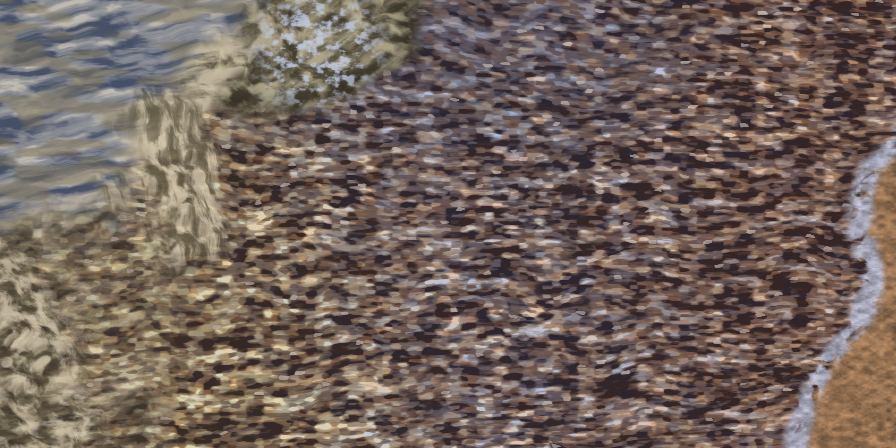
A Shadertoy shader for this texture:

```glsl
// Draws a clear wavelet washing over a pebble beach, with a foam line and wet sand.

const vec3 DARK_STONE  = vec3(0.20, 0.15, 0.16);
const vec3 BROWN_STONE = vec3(0.43, 0.345, 0.315);
const vec3 TAN_STONE   = vec3(0.61, 0.53, 0.47);
const vec3 PALE_STONE  = vec3(0.83, 0.78, 0.74);
const vec3 VIOLET_TINT = vec3(0.84, 0.97, 1.22);
const vec3 OLIVE_TINT  = vec3(1.06, 1.08, 0.92);
const vec3 RUST_TINT   = vec3(1.10, 0.95, 0.82);
const vec3 DEEP_WATER  = vec3(0.27, 0.31, 0.40);
const vec3 SKY_WATER   = vec3(0.53, 0.54, 0.57);
const vec3 OLIVE_WATER = vec3(0.48, 0.44, 0.34);
const vec3 CREAM       = vec3(0.82, 0.77, 0.67);
const vec3 GLINT       = vec3(0.76, 0.80, 0.90);
const vec3 SAND        = vec3(0.58, 0.44, 0.32);
const vec3 SHORE_FOAM  = vec3(0.65, 0.65, 0.72);
const vec2 PEBBLE_FREQ = vec2(31.0, 62.0);
const float PEBBLE_SHARPNESS = 9.0;
const float SHORE_WIDTH = 0.032;

float hash(vec2 p) {
    return fract(sin(dot(p, vec2(127.1, 311.7))) * 43758.5453);
}

float noise(vec2 p) {
    vec2 i = floor(p), f = fract(p);
    f = f * f * (3.0 - 2.0 * f);
    return mix(mix(hash(i), hash(i + vec2(1, 0)), f.x),
               mix(hash(i + vec2(0, 1)), hash(i + vec2(1, 1)), f.x), f.y);
}

float fbm(vec2 p) {
    float sum = 0.0, amp = 0.53;
    for (int i = 0; i < 4; i++) {
        sum += amp * noise(p);
        p = p * 2.03 + vec2(7.3, 3.1);
        amp *= 0.5;
    }
    return sum;
}

float segmentDistance(vec2 p, vec2 a, vec2 b) {
    vec2 ab = b - a;
    return length(p - a - ab * clamp(dot(p - a, ab) / dot(ab, ab), 0.0, 1.0));
}

// Soft cells: x is brightness, y is hue, z picks rare bright stones
vec3 pebbleCells(vec2 p) {
    vec2 cell = floor(p);
    vec4 sum = vec4(0.0);
    for (int j = -1; j <= 1; j++)
    for (int i = -1; i <= 1; i++) {
        vec2 id = cell + vec2(i, j);
        vec2 d = p - id - 0.15 - 0.7 * vec2(hash(id), hash(id + 31.7));
        float rare = step(0.975, hash(id + 83.1));
        sum += exp(-PEBBLE_SHARPNESS * dot(d, d)) * vec4(hash(id + 12.9), hash(id + 57.3), rare, 1.0);
    }
    return sum.xyz / max(sum.w, 1e-5);
}

vec3 pebbles(vec2 p) {
    vec2 q = p;
    q.y += 0.15 * p.x * (p.y - 0.45) + 0.02 * noise(p * 9.0);
    vec3 coarse = pebbleCells(q * PEBBLE_FREQ);
    vec3 fine = pebbleCells(q * PEBBLE_FREQ * 1.7 + 19.0);
    float streak = fbm(q * vec2(14.0, 75.0));
    float left = 1.0 - smoothstep(0.3, 1.05, p.x + 0.25 * (p.y - 0.5));
    float right = smoothstep(1.2, 1.8, p.x);
    float top = smoothstep(0.5, 0.95, p.y) * (1.0 - right);
    float tone = 0.46 + 0.62 * (coarse.x - 0.5) + 0.55 * (fine.x - 0.5) + 0.75 * (streak - 0.5);
    tone = mix(tone, 0.48, 0.3 * top) + 0.05 * left - 0.03 * right;
    vec3 col = mix(DARK_STONE, BROWN_STONE, smoothstep(0.12, 0.46, tone));
    col = mix(col, TAN_STONE, smoothstep(0.46, 0.72, tone));
    col = mix(col, PALE_STONE, smoothstep(0.72, 1.0, tone));
    // Hue drifts from olive on the left through violet to rust on the right
    float violet = clamp(0.36 + 0.45 * top - 0.15 * right + 1.1 * (coarse.y - 0.5), 0.0, 1.0);
    col *= mix(vec3(1.0), VIOLET_TINT, violet * (1.0 - 0.6 * left));
    col *= mix(vec3(1.0), OLIVE_TINT, left);
    col *= mix(vec3(1.0), RUST_TINT, 0.35 * right + 0.6 * smoothstep(0.55, 0.9, fine.y));
    return mix(col, PALE_STONE, 0.6 * smoothstep(0.3, 0.9, fine.z));
}

void mainImage(out vec4 fragColor, in vec2 fragCoord) {
    vec2 p = fragCoord / iResolution.y;
    p.x *= 2.0 * iResolution.y / iResolution.x;
    float broad = fbm(p * 9.0) - 0.5;
    float ripple = fbm(vec2(p.x * 13.0, (p.y - 0.12 * p.x) * 58.0) + broad * 2.0);
    float swirl = fbm(p * vec2(34.0, 44.0) + broad * 4.0);
    vec3 col = pebbles(p);

    // Shallow olive water and pale swirls in the lower left
    float shallow = 1.0 - smoothstep(0.08, 0.5, length((p - vec2(0.0, 0.22)) * vec2(1.0, 0.8)) + 0.4 * broad);
    vec3 shallowCol = mix(OLIVE_WATER * 0.55, CREAM, smoothstep(0.25, 0.9, swirl));
    col = mix(col, shallowCol, 0.75 * shallow);
    float plume = 1.0 - smoothstep(0.02, 0.15, segmentDistance(p, vec2(0.03, 0.34), vec2(0.16, 0.04)) + 0.25 * broad);
    col = mix(col, CREAM, 0.6 * plume * smoothstep(0.35, 0.7, swirl));

    // Curling olive tongue with a shaded rim and blue-white sparkles
    float tongueEdge = length((p - vec2(0.62, 1.02)) / vec2(0.31, 0.30)) + 0.35 * broad;
    float tongue = 1.0 - smoothstep(0.9, 1.05, tongueEdge);
    vec3 tongueCol = mix(OLIVE_WATER * 0.55, vec3(0.68, 0.64, 0.53), smoothstep(0.25, 0.78, swirl));
    tongueCol *= 1.0 - 0.3 * smoothstep(0.75, 1.0, tongueEdge);
    float sparkles = 1.0 - smoothstep(0.07, 0.2, length(p - vec2(0.71, 0.89)));
    tongueCol = mix(tongueCol, GLINT, 0.85 * sparkles * smoothstep(0.42, 0.72, fbm(p * vec2(60.0, 75.0))));
    col = mix(col, tongueCol, tongue);

    // Rippled water reflecting the sky
    float crestX = 0.29 + 0.85 * max(p.y - 0.66, 0.0) + 0.10 * broad;
    float water = (1.0 - smoothstep(crestX - 0.04, crestX + 0.04, p.x))
                * smoothstep(0.45, 0.56, p.y + 0.18 * broad);
    vec3 waterCol = mix(DEEP_WATER, SKY_WATER, smoothstep(0.25, 0.55, ripple));
    waterCol = mix(waterCol, vec3(0.75, 0.73, 0.69), smoothstep(0.52, 0.8, ripple));
    waterCol = mix(waterCol, OLIVE_WATER, 0.5 * smoothstep(0.4, 0.7, noise(p * vec2(15.0, 50.0))));
    col = mix(col, waterCol, water);

    // Cream crest, breaking into falling strands
    float crest = 1.0 - smoothstep(0.01, 0.07, segmentDistance(p, vec2(0.53, 0.88), vec2(0.32, 0.67)) + 0.1 * broad);
    float fall = 1.0 - smoothstep(0.02, 0.12, segmentDistance(p, vec2(0.37, 0.67), vec2(0.42, 0.53)) + 0.3 * broad);
    float strands = fbm(vec2((p.x + 0.3 * p.y) * 65.0, p.y * 28.0) + broad * 5.0);
    col = mix(col, CREAM, 0.85 * crest * smoothstep(0.15, 0.6, ripple));
    col = mix(col, mix(OLIVE_WATER * 0.8, CREAM, smoothstep(0.3, 0.68, strands)), 0.85 * fall);

    // Wet sand behind a lacy shore line
    float shoreX = 1.81 + 0.28 * p.y + 0.042 * sin(12.566 * (p.y - 0.2));
    float shore = p.x - shoreX + 0.04 * broad;
    float grain = fbm(p * vec2(60.0, 95.0));
    col = mix(col, SAND * (0.6 + 0.8 * grain), smoothstep(0.0, 0.02, shore));
    float foam = 1.0 - smoothstep(0.4 * SHORE_WIDTH, 1.3 * SHORE_WIDTH, abs(shore));
    col = mix(col, SHORE_FOAM * (0.65 + 0.7 * grain), foam * smoothstep(0.25, 0.55, swirl));

    fragColor = vec4(clamp(col, 0.0, 1.0), 1.0);
}
```
